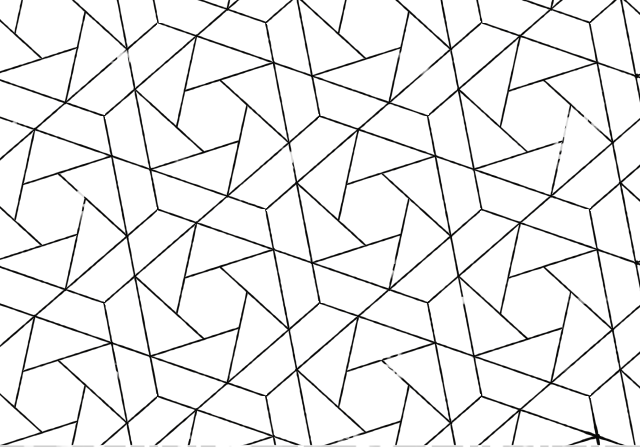
Reproduce this pattern procedurally as a Shadertoy shader.

```glsl
const vec3 PAPER = vec3(1.0);
const vec3 INK = vec3(0.03, 0.03, 0.028);
const vec3 EDGE_GREY = vec3(0.78);

// Lengths in canvas heights
const float PITCH = 0.4171;               // vertical distance between cells
const vec2 CELL_CENTER = vec2(0.473, 0.741);
const float HALF_LINE = 0.0019;
const float NODE_RADIUS = 0.0034;
const float ROUGHNESS = 0.0009;
const vec2 BLOT_CENTER = vec2(1.331, 0.028);
const float BLOT_RADIUS = 0.045;
const float MARGIN = 0.0065;

// Cell geometry in pitches and degrees
const float CORNER_RADIUS = 0.57735;
const float STAR_RADIUS = 0.43644;
const float STAR_ANGLE = 100.9;
const float CORE_RADIUS = 0.1980;
const float CORE_ANGLE = 197.6;

float hash(vec2 p) {
    p = fract(p * vec2(0.1031, 0.1137));
    p += dot(p, p.yx + 33.33);
    return fract((p.x + p.y) * p.x * 17.0);
}

float noise(vec2 p) {
    vec2 i = floor(p), f = fract(p);
    f = f * f * (3.0 - 2.0 * f);
    return mix(mix(hash(i), hash(i + vec2(1, 0)), f.x),
               mix(hash(i + vec2(0, 1)), hash(i + vec2(1, 1)), f.x), f.y);
}

vec2 polar(float radius, float degrees) {
    float a = radians(degrees);
    return radius * vec2(cos(a), sin(a));
}

float segmentDistance(vec2 p, vec2 a, vec2 b) {
    vec2 ap = p - a, ab = b - a;
    return length(ap - ab * clamp(dot(ap, ab) / dot(ab, ab), 0.0, 1.0));
}

// Offset from the nearest centre of a hexagonal lattice
vec2 hexCell(vec2 p) {
    vec2 size = vec2(sqrt(3.0), 1.0);
    vec2 a = mod(p + 0.5 * size, size) - 0.5 * size;
    vec2 b = mod(p, size) - 0.5 * size;
    return dot(a, a) < dot(b, b) ? a : b;
}

// x: distance to the lines, y: distance to the star nodes
vec2 pinwheel(vec2 p) {
    vec2 corner = polar(CORNER_RADIUS, 120.0);
    vec2 edgeMid = polar(0.5, 30.0);
    vec2 outerEnd = edgeMid + 0.03 * (edgeMid - corner);
    vec2 star = polar(STAR_RADIUS, STAR_ANGLE);
    vec2 coreEnd = polar(CORE_RADIUS, CORE_ANGLE);
    mat2 sixth = mat2(0.5, 0.8660254, -0.8660254, 0.5);
    vec2 d = vec2(1e3);
    for (int i = 0; i < 6; i++) {
        float lines = min(segmentDistance(p, corner, outerEnd),
                          segmentDistance(p, star, coreEnd));
        d = min(d, vec2(lines, length(p - star)));
        p = sixth * p;
    }
    return d;
}

void mainImage(out vec4 fragColor, in vec2 fragCoord) {
    vec2 uv = fragCoord / iResolution.y;
    float aspect = iResolution.x / iResolution.y;
    float soft = 0.75 / iResolution.y;
    vec2 d = PITCH * pinwheel(hexCell((uv - CELL_CENTER) / PITCH));

    // Uneven strokes, with heavier ink at the blot and the right edge
    float blot = 1.0 - smoothstep(0.3, 1.0, length(uv - BLOT_CENTER) / BLOT_RADIUS);
    float rightEdge = smoothstep(aspect - 0.014, aspect - 0.004, uv.x);
    float halfWidth = HALF_LINE + ROUGHNESS * (noise(uv * 160.0) - 0.5)
                    + 0.0025 * blot * noise(uv * 110.0);
    float nodeRadius = NODE_RADIUS + 0.003 * rightEdge + 0.003 * blot;
    float shape = min(d.x - halfWidth, d.y - nodeRadius);
    float ink = 1.0 - smoothstep(-soft, soft, shape);

    // Sparse scuffs where the ink has flaked away
    float patches = smoothstep(0.86, 0.94, noise(uv * 13.0 + 4.7));
    float flakes = smoothstep(0.25, 0.6, noise(uv * 120.0));
    ink *= 1.0 - 0.85 * patches * flakes;

    // Blank strip with a broken grey rule along the bottom
    ink *= smoothstep(MARGIN - soft, MARGIN + soft, uv.y);
    float rule = 1.0 - smoothstep(0.0015 - soft, 0.0015 + soft, abs(uv.y - 0.004));
    rule *= smoothstep(0.25, 0.5, noise(vec2(uv.x * 70.0, 3.0)));

    vec3 color = mix(PAPER, EDGE_GREY, rule);
    fragColor = vec4(mix(color, INK, ink), 1.0);
}
```
